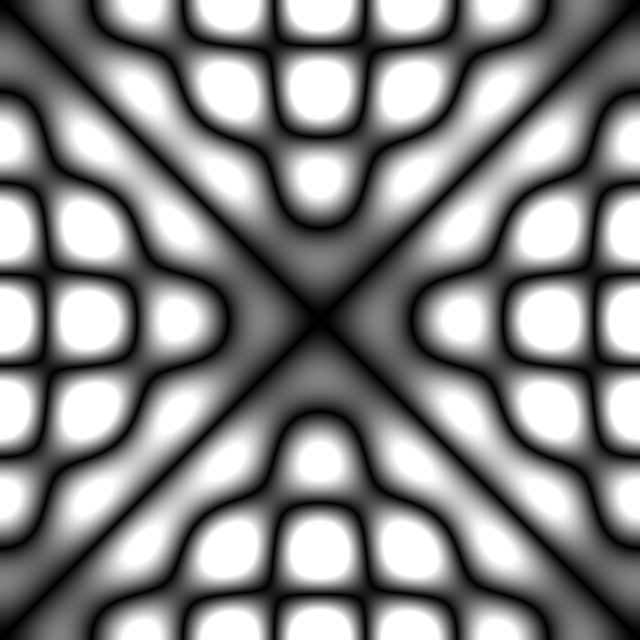
Give the GLSL for this background, as a WebGL 1 fragment shader.

```glsl
precision highp float;
// Standing waves on a square plate, drawn as grey levels.
// Two mirrored cosine modes are subtracted; the magnitude of the result
// is the brightness, so the still nodal lines stay black.

uniform vec2 u_resolution;

const float PI = 3.14159265;

// Product of one cosine wave along each axis
float plateMode(vec2 p, vec2 waves) {
    vec2 c = cos(PI * waves * p);
    return c.x * c.y;
}

void main() {
    // Plate coordinates: -1 to 1 from edge to edge, centre at zero
    vec2 p = 2.0 * gl_FragCoord.xy / u_resolution - 1.0;

    // Swapping the wave counts makes both diagonals nodal lines
    float displacement = plateMode(p, vec2(3.0, 4.0)) - plateMode(p, vec2(4.0, 3.0));

    // Strong swings saturate to white
    float brightness = min(abs(displacement), 1.0);
    gl_FragColor = vec4(vec3(brightness), 1.0);
}
```
